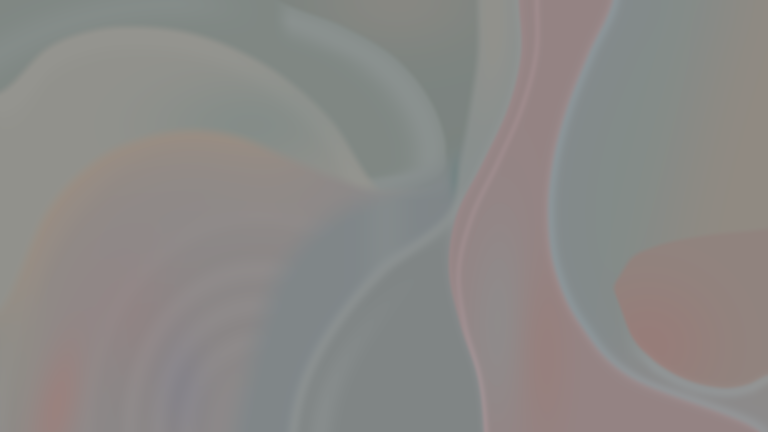
Write a WebGL 2 fragment shader that draws this background.

```glsl
#version 300 es
precision highp float;
// Muted pastel folds of silk: swirling sheets stacked from back to front.
// Each fold border is a spline through nine evenly spaced samples; the signed
// offset from it drives soft masks, rim lights and shading inside the fold.
uniform vec2 u_resolution;
out vec4 fragColor;

const vec2 FULL = vec2(0.0, 1.0);
const vec2 SWIRL = vec2(0.0, 0.88);
const vec2 TUBE = vec2(0.537, 1.0);
const vec2 HOLLOW = vec2(1.417, 1.778);
const vec3 SAGE = vec3(0.50, 0.53, 0.515);
const vec3 PALE = vec3(0.57, 0.57, 0.55);
const vec3 MIST = vec3(0.55, 0.575, 0.57);
const vec3 SLATE = vec3(0.50, 0.525, 0.535);
const vec3 PEACH = vec3(0.605, 0.555, 0.51);
const vec3 MAUVE = vec3(0.55, 0.535, 0.535);
const vec3 ROSE = vec3(0.58, 0.515, 0.515);
const vec3 CORAL = vec3(0.605, 0.505, 0.49);
const vec3 SAND = vec3(0.565, 0.54, 0.51);

// Catmull-Rom curve through nine samples, t from 0 to 8
float spline(float t, float k[9]) {
  t = clamp(t, 0.0, 8.0);
  int i = min(int(t), 7);
  float f = t - float(i);
  float a = k[max(i - 1, 0)], b = k[i], c = k[i + 1], d = k[min(i + 2, 8)];
  return b + 0.5 * f * (c - a + f * (2.0 * a - 5.0 * b + 4.0 * c - d
       + f * (3.0 * (b - c) + d - a)));
}

// Signed offset of q.y from a curve running along q.x over the given span
float offsetFrom(vec2 q, vec2 span, float k[9]) {
  float scale = 8.0 / (span.y - span.x);
  float t = (q.x - span.x) * scale;
  float slope = (spline(t + 0.05, k) - spline(t - 0.05, k)) * 10.0 * scale;
  return (q.y - spline(t, k)) * inversesqrt(1.0 + slope * slope);
}

float side(float d, float width) { return smoothstep(-width, width, d); }
float rim(float d, float width) { return exp(-d * d / (width * width)); }
float glow(vec2 p, vec2 center, vec2 radius) {
  vec2 q = (p - center) / radius;
  return exp(-dot(q, q));
}

float hash(float n) {
  n = fract(n * 0.1031);
  n *= n + 33.33;
  return fract(n * (n + n));
}
float noise(float x) {
  float f = fract(x);
  return mix(hash(floor(x)), hash(floor(x) + 1.0), f * f * (3.0 - 2.0 * f));
}

// Back wall and the rolled tube at the top
vec3 backFolds(vec2 p, float tube) {
  vec3 c = mix(SAGE - 0.015, PALE - 0.04, glow(p, vec2(0.92, 1.0), vec2(0.2, 0.12)));
  c = mix(c, SAGE, side(-tube, 0.008));
  float body = smoothstep(0.63, 0.68, p.x) * side(-tube, 0.008);
  c = mix(c, MIST, body * rim(tube + 0.035, 0.045) * 0.85);
  float arc = length((p - vec2(0.42, 0.3)) * vec2(0.9, 1.0)) - 0.69;
  return mix(c, MIST, 0.4 * rim(arc, 0.04) * (1.0 - smoothstep(0.4, 0.62, p.x)));
}

// Peach and mauve body of the swirl, streaked along its arcs
vec3 swirlBody(vec2 p, float depth) {
  vec3 c = mix(MAUVE, PEACH, exp(-max(depth, 0.0) * 11.0) * smoothstep(0.85, 0.5, p.x));
  c = mix(c, PALE - 0.015, 0.7 * glow(p, vec2(0.0, 0.16), vec2(0.1, 0.22)));
  c = mix(c, CORAL, 0.9 * glow(p - vec2(0.2 * p.y, 0.0), vec2(0.12, 0.06), vec2(0.055, 0.17)));
  c = mix(c, ROSE, 0.6 * glow(p, vec2(0.30, 0.28), vec2(0.12, 0.16)));
  c = mix(c, vec3(0.52, 0.515, 0.55), 0.7 * glow(p, vec2(0.42, 0.1), vec2(0.06, 0.13)));
  float radius = length((p - vec2(0.6, 0.0)) * vec2(1.25, 1.0));
  return c + 0.018 * (noise(radius * 24.0) - 0.5) * smoothstep(0.0, 0.15, depth);
}

void main() {
  vec2 p = gl_FragCoord.xy / u_resolution * vec2(16.0 / 9.0, 1.0);

  // Fold borders
  float tube = offsetFrom(p.yx, TUBE, float[9](0.914, 1.019, 1.032, 1.021, 0.995, 0.954, 0.891, 0.787, 0.644));
  float arch = -offsetFrom(p, SWIRL, float[9](0.787, 0.889, 0.931, 0.938, 0.924, 0.884, 0.819, 0.718, 0.56));
  float swirl = -offsetFrom(p, SWIRL, float[9](0.282, 0.509, 0.625, 0.678, 0.697, 0.683, 0.637, 0.59, 0.553));
  float sheet = offsetFrom(p.yx, FULL, float[9](0.544, 0.572, 0.606, 0.655, 0.775, 1.045, 1.2, 1.25, 1.25));
  float drape = offsetFrom(p.yx, FULL, float[9](0.671, 0.701, 0.769, 0.875, 1.032, 1.065, 1.088, 1.106, 1.106));
  float ribbon = offsetFrom(p.yx, FULL, float[9](1.12, 1.106, 1.065, 1.039, 1.056, 1.118, 1.176, 1.206, 1.201));
  float crease = offsetFrom(p.yx, FULL, float[9](1.125, 1.111, 1.076, 1.062, 1.093, 1.153, 1.208, 1.241, 1.243));
  float veil = offsetFrom(p.yx, FULL, float[9](1.76, 1.463, 1.343, 1.285, 1.269, 1.28, 1.313, 1.363, 1.419));
  float roof = -offsetFrom(p, HOLLOW, float[9](0.34, 0.403, 0.426, 0.44, 0.449, 0.456, 0.461, 0.465, 0.47));
  float lip = offsetFrom(p, HOLLOW, float[9](0.329, 0.222, 0.171, 0.139, 0.118, 0.106, 0.102, 0.111, 0.132));

  // Left: back folds, pale arch, peach swirl and slate sheet
  vec3 color = backFolds(p, tube);
  vec3 archColor = mix(PALE, SAGE + 0.02, glow(p, vec2(0.58, 0.71), vec2(0.22, 0.11)));
  color = mix(color, archColor + 0.012 * rim(arch - 0.025, 0.03), side(arch, 0.012));
  color = mix(color, swirlBody(p, swirl), side(swirl, 0.018));
  color = mix(color, mix(SLATE, MIST, 0.35 * rim(tube + 0.02, 0.05)), side(sheet, 0.045));

  // Center: drape rising into a cream band, with a teal shadow at the knot
  color = mix(color, vec3(0.42, 0.50, 0.495), 0.65 * glow(p, vec2(1.058, 0.59), vec2(0.018, 0.05)));
  vec3 drapeColor = mix(SLATE - vec3(0.0, 0.005, 0.015), MIST - 0.015, smoothstep(0.38, 0.62, p.y));
  drapeColor = mix(drapeColor, PALE, smoothstep(0.6, 0.95, p.y) * rim(drape - 0.035, 0.05));
  drapeColor += 0.03 * rim(drape - 0.07, 0.03) * smoothstep(0.45, 0.0, p.y);
  color = mix(color, drapeColor, side(drape, 0.012));
  color += 0.04 * rim(drape - 0.008, 0.015) * smoothstep(0.62, 0.4, p.y);

  // Rose ribbon with its bright crease
  vec3 ribbonColor = mix(ROSE, MAUVE + 0.01, glow(p, vec2(1.16, 0.25), vec2(0.08, 0.25)));
  ribbonColor = mix(ribbonColor, CORAL - 0.01, 0.7 * glow(p, vec2(1.26, 0.18), vec2(0.06, 0.22)));
  color = mix(color, ribbonColor, side(ribbon, 0.006));
  color += vec3(0.035, 0.025, 0.03) * (rim(crease, 0.008) + 0.5 * rim(ribbon, 0.012));

  // Right: veil, cooler near its border and warmer to the far side
  vec3 veilColor = mix(SAGE + 0.015, SAND, smoothstep(1.45, 1.75, p.x + 0.25 * (0.7 - p.y)));
  veilColor = mix(veilColor, SLATE + 0.015, exp(-max(veil, 0.0) * 9.0));
  veilColor = mix(veilColor, MAUVE + 0.005, smoothstep(0.25, 0.05, p.y) * 0.7);
  color = mix(color, veilColor, side(veil, 0.008));
  color += vec3(0.03, 0.04, 0.045) * rim(veil - 0.005, 0.014);

  // Rosy hollow inside the veil
  float opening = side(roof, 0.008) * side(lip, 0.006) * smoothstep(1.412, 1.43, p.x);
  vec3 hollowColor = mix(vec3(0.565, 0.515, 0.495), CORAL - 0.015, glow(p, vec2(1.5, 0.2), vec2(0.16, 0.15)));
  color = mix(color, hollowColor, opening);
  color += vec3(0.025, 0.04, 0.045) * rim(lip + 0.01, 0.014) * smoothstep(1.42, 1.52, p.x);

  fragColor = vec4(color, 1.0);
}
```
